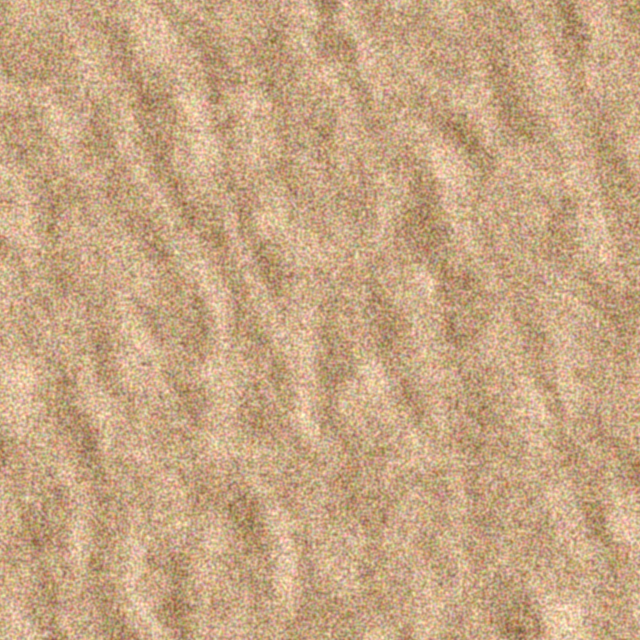
Reproduce this texture procedurally as a WebGL 2 fragment shader.

```glsl
#version 300 es
precision highp float;
precision highp int;
// Wind-rippled sand: soft dark bands lean and bend across the canvas,
// warped and broken up by gradient noise, under layers of grains
// whose red, green and blue vary partly together and partly alone.

uniform vec2 u_resolution;
out vec4 fragColor;

const float TAU = 6.2831853;
const vec3 SAND = vec3(0.783, 0.653, 0.516);
const vec3 SHADE_TINT = vec3(0.96, 1.0, 1.06);
const float GRAIN_SIZE = 0.0052;

// Integer hash of a lattice cell, returned as a unit gradient
vec2 cellGradient(ivec2 cell, uint seed) {
    uint h = uint(cell.x) * 1597334677u ^ uint(cell.y) * 3812015801u;
    h ^= seed * 2654435769u;
    h = (h ^ (h >> 16)) * 2146121005u;
    h = (h ^ (h >> 15)) * 2221713035u;
    h ^= h >> 16;
    float angle = TAU * float(h >> 8) / 16777216.0;
    return vec2(cos(angle), sin(angle));
}

float cornerValue(ivec2 cell, vec2 local, ivec2 corner, uint seed) {
    return dot(cellGradient(cell + corner, seed), local - vec2(corner));
}

// Gradient noise, roughly -0.7 to 0.7
float gradientNoise(vec2 p, uint seed) {
    ivec2 cell = ivec2(floor(p));
    vec2 f = fract(p);
    vec2 w = f * f * f * (f * (f * 6.0 - 15.0) + 10.0);
    float bottom = mix(cornerValue(cell, f, ivec2(0, 0), seed),
                       cornerValue(cell, f, ivec2(1, 0), seed), w.x);
    float top = mix(cornerValue(cell, f, ivec2(0, 1), seed),
                    cornerValue(cell, f, ivec2(1, 1), seed), w.x);
    return mix(bottom, top, w.y);
}

vec2 rotate(vec2 p, float angle) {
    float c = cos(angle);
    float s = sin(angle);
    return mat2(c, s, -s, c) * p;
}

// Four octaves, each turned; scale above 1 adds finer ones, below 1 coarser
float fractalNoise(vec2 p, float scale, float gain, uint seed) {
    float sum = 0.0;
    float weight = 1.0;
    for (uint octave = 0u; octave < 4u; octave++) {
        sum += weight * gradientNoise(p, seed + octave);
        p = p * scale + 7.3;
        weight *= gain;
    }
    return sum;
}

// Bands steep at the bottom, leaning more towards the upper left
float ripples(vec2 p, float bandCount) {
    float across = p.x + 0.18 * p.y + 0.22 * p.y * p.y * (1.0 - 0.6 * p.x);
    across += 0.075 * fractalNoise(p * vec2(6.0, 5.0), 2.03, 0.55, 11u);
    float wave = sin(TAU * bandCount * across);
    float strength = 0.75 + 1.5 * gradientNoise(p * 7.0 + 3.7, 21u);
    return wave * clamp(strength, 0.1, 1.3);
}

// Uneven light and dark patches, stretched along the bands
float mottling(vec2 p) {
    vec2 along = rotate(p, -0.35);
    return fractalNoise(along * vec2(15.0, 9.0), 2.03, 0.6, 31u);
}

// Grains with coarser clumps; size is a fraction of the canvas height
float grains(vec2 p, float size, uint seed) {
    vec2 q = rotate(p, 0.55 + 0.37 * float(seed % 7u)) / size;
    return fractalNoise(q, 0.53, 0.58, seed);
}

void main() {
    vec2 p = gl_FragCoord.xy / u_resolution.y;

    // Broad shading
    float shade = 0.058 * ripples(p, 9.3) + 0.1 * mottling(p);
    vec3 color = SAND + shade * SHADE_TINT;

    // Shared grain brightness, then separate grain colour per channel
    color += 0.19 * grains(p, GRAIN_SIZE, 101u);
    for (int channel = 0; channel < 3; channel++) {
        uint seed = 202u + 17u * uint(channel);
        color[channel] += 0.155 * grains(p, GRAIN_SIZE, seed);
    }

    fragColor = vec4(clamp(color, 0.0, 1.0), 1.0);
}
```
